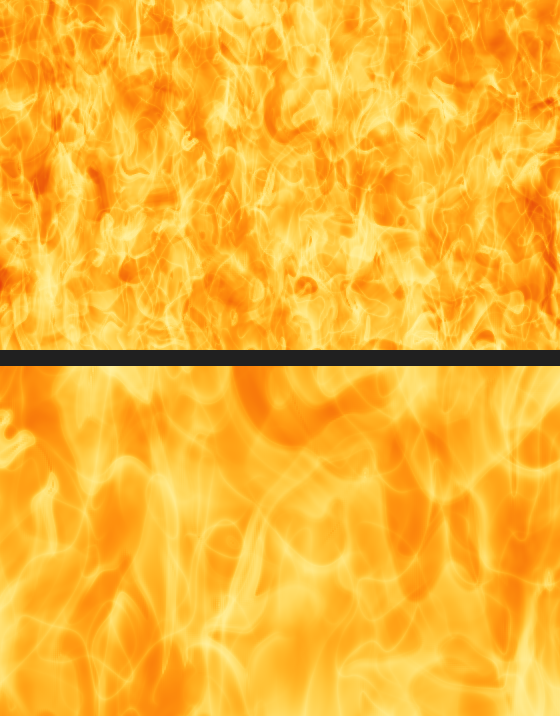
Top: the whole. Bottom: its middle third, enlarged.
Write a WebGL 2 fragment shader that draws this texture.

```glsl
#version 300 es
precision highp float;
// Wall of fire: overlapping translucent flame sheets with thin bright rims.

#define LAYERS 6
#define BASE_TONE 0.497
#define SHEET_GAIN 0.145
#define RIM_GAIN 0.23
#define STRAND_GAIN 0.12
#define SCALE 4.4
#define STRETCH 0.62
#define WARP 0.95
#define BANDS 1.5
#define RIM_INNER 0.0085
#define RIM_OUTER 0.0022

uniform vec2 u_resolution;
out vec4 fragColor;

vec2 hashGradient(vec2 cell) {
  float angle = 6.2832 * fract(sin(dot(cell, vec2(127.1, 311.7))) * 43758.5453);
  return vec2(cos(angle), sin(angle));
}

// Gradient noise, roughly -0.7 to 0.7
float noise(vec2 p) {
  vec2 i = floor(p), f = p - i;
  vec2 u = f * f * f * (f * (f * 6.0 - 15.0) + 10.0);
  vec2 e = vec2(1.0, 0.0);
  float a = dot(hashGradient(i), f);
  float b = dot(hashGradient(i + e.xy), f - e.xy);
  float c = dot(hashGradient(i + e.yx), f - e.yx);
  float d = dot(hashGradient(i + e.xx), f - e.xx);
  return mix(mix(a, b, u.x), mix(c, d, u.x), u.y);
}

float fbm(vec2 p) {
  float sum = 0.0, gain = 1.0;
  for (int i = 0; i < 4; i++) {
    sum += gain * noise(p);
    p = mat2(1.6, 1.2, -1.2, 1.6) * p + 7.3;
    gain *= 0.5;
  }
  return sum;
}

// Curling displacement that bends the sheets
vec2 curl(vec2 p) {
  return vec2(noise(p + 3.1) + 0.45 * noise(p * 2.1 + 8.7),
              noise(p + 17.4) + 0.45 * noise(p * 2.1 + 23.9));
}

// Change of a value per canvas height
float slopeOf(float value) {
  return max(length(vec2(dFdx(value), dFdy(value))) * u_resolution.y, 0.6);
}

// One set of sheets: x = soft body, y = bright rim, z = fine strand
vec3 flameSheet(vec2 p, float scale, float seed) {
  vec2 q = p * vec2(1.0, STRETCH) * scale + seed * vec2(13.7, 9.2);
  q += WARP * curl(q * 0.8);
  float level = BANDS * (noise(q) + 0.35 * noise(q * 2.0 + 5.0)) + seed * 0.37;
  float slope = slopeOf(level);
  float f = fract(level);
  float body = (1.0 - f) * smoothstep(0.0, min(0.5, slope * 0.006), f);

  // Signed distance from the sheet edge, sharp outside and soft inside
  float side = f < 0.5 ? f : f - 1.0;
  float width = side > 0.0 ? RIM_INNER : RIM_OUTER;
  float rim = exp(-abs(side) / (slope * width));
  rim *= 1.0 - smoothstep(0.1, 0.5, abs(side));

  // Hair-thin wisps that follow the same flow
  float wisp = noise(q * vec2(1.9, 1.4) + 61.0);
  float strand = exp(-abs(wisp) / (slopeOf(wisp) * 0.003));

  float presence = smoothstep(-0.25, 0.3, noise(q * 0.9 + 31.0));
  float glint = smoothstep(-0.1, 0.4, noise(q * 1.3 + 47.0));
  return vec3(body * presence, rim * presence * (0.25 + glint), strand * glint);
}

// Orange to pale yellow, indexed by the green level
vec3 fireColor(float tone) {
  float red = mix(0.90, 1.0, smoothstep(0.22, 0.62, tone));
  float blue = 0.04 + 0.8 * pow(max(tone - 0.4, 0.0) / 0.6, 3.0);
  return vec3(red, tone, blue);
}

void main() {
  vec2 p = gl_FragCoord.xy / u_resolution.y;
  float aspect = u_resolution.x / u_resolution.y;

  // Broad glow and soft licking streaks
  vec2 bend = curl(p * 3.5);
  float tone = BASE_TONE + 0.13 * fbm(p * 2.3 + 2.0);
  tone += 0.18 * fbm(p * vec2(9.0, 5.4) + 1.8 * bend + 11.0);

  // Sheets from large to small
  for (int i = 0; i < LAYERS; i++) {
    float k = float(i);
    vec3 sheet = flameSheet(p, SCALE * (1.0 + 0.34 * k), k + 1.0);
    tone += dot(sheet, vec3(SHEET_GAIN, RIM_GAIN, STRAND_GAIN));
  }

  // Deep red pockets, more common toward the sides
  float sides = smoothstep(0.2, 0.5, abs(p.x / aspect - 0.5));
  float pocket = fbm(p * vec2(6.0, 4.2) + 1.2 * bend + 41.0);
  tone -= (0.11 + 0.16 * sides) * smoothstep(0.1, 0.6, pocket);
  tone += 0.025 - 0.05 * sides;

  // Roll off the highlights and the deepest shadows
  float over = max(tone - 0.76, 0.0);
  tone = min(tone, 0.76) + 0.2 * (1.0 - exp(-over / 0.23));
  tone = max(tone, 0.26);
  fragColor = vec4(fireColor(tone), 1.0);
}
```
